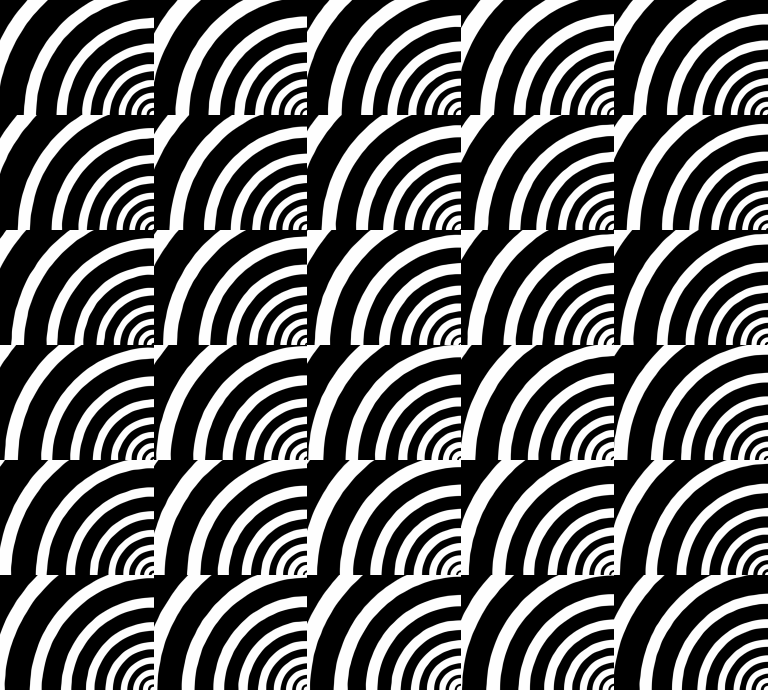
Give the GLSL for this pattern, as a WebGL 2 fragment shader.

```glsl
#version 300 es
precision highp float;
// A 5 by 6 grid of cells, each holding white quarter rings about its lower right corner.
// Ring radii follow an exponential law; read row by row from the top, each cell
// moves the rings outward by one thirtieth of a ring step, closing a full cycle.

uniform vec2 u_resolution;
out vec4 fragColor;

const vec2 GRID = vec2(5.0, 6.0);
const vec3 BLACK = vec3(0.0);
const vec3 WHITE = vec3(0.995);

// Lengths are in cell widths
const float CURVE = 5.683;         // how soon the spacing starts to grow
const float GROWTH = 0.235;        // exponent added per ring
const float START_PHASE = 0.31;
const float CORE_HALF_WIDTH = 0.0158;
const float WIDTH_SLOPE = 0.034;
const float WOBBLE = 0.0035;

float hash(vec2 p) {
    vec3 q = fract(vec3(p.xyx) * 0.1031);
    q += dot(q, q.yzx + 33.33);
    return fract((q.x + q.y) * q.z);
}

float valueNoise(vec2 p) {
    vec2 i = floor(p);
    vec2 f = fract(p);
    f = f * f * (3.0 - 2.0 * f);
    float low = mix(hash(i), hash(i + vec2(1.0, 0.0)), f.x);
    float high = mix(hash(i + vec2(0.0, 1.0)), hash(i + vec2(1.0, 1.0)), f.x);
    return mix(low, high, f.y);
}

float ringRadius(float index) {
    return (exp(GROWTH * index) - 1.0) / CURVE;
}

float ringIndex(float radius) {
    return log(1.0 + CURVE * radius) / GROWTH;
}

// Signed distance to the nearest ring band
float ringDistance(float radius, float phase, float thickness) {
    float nearest = floor(ringIndex(radius) - phase + 0.5) + phase;
    float center = ringRadius(nearest);
    float halfWidth = thickness * (CORE_HALF_WIDTH + WIDTH_SLOPE * max(center, 0.0));
    return abs(radius - center) - halfWidth;
}

// Middle columns are slightly bolder, with a little variation per cell
float cellThickness(vec2 cell) {
    float offset = cell.x - 2.0;
    return 1.05 - 0.035 * offset * offset + 0.08 * (hash(cell + 7.0) - 0.5);
}

void main() {
    // Cell and position from its lower right corner
    vec2 gridPos = gl_FragCoord.xy / u_resolution * GRID;
    vec2 cell = floor(gridPos);
    vec2 local = fract(gridPos);
    float cellAspect = (u_resolution.y / GRID.y) / (u_resolution.x / GRID.x);
    vec2 fromCorner = vec2(1.0 - local.x, local.y * cellAspect);

    // Outward shift of this cell
    float order = (GRID.y - 1.0 - cell.y) * GRID.x + cell.x;
    float phase = START_PHASE + order / (GRID.x * GRID.y);

    // Slightly uneven edges
    float radius = length(fromCorner);
    float unevenness = valueNoise(fromCorner * 22.0 + cell * 31.0) - 0.5;
    radius = max(radius + WOBBLE * unevenness, 0.0);

    float band = ringDistance(radius, phase, cellThickness(cell));
    float pixel = GRID.x / u_resolution.x;
    float ink = 1.0 - smoothstep(-0.7 * pixel, 0.7 * pixel, band);
    fragColor = vec4(mix(BLACK, WHITE, ink), 1.0);
}
```
